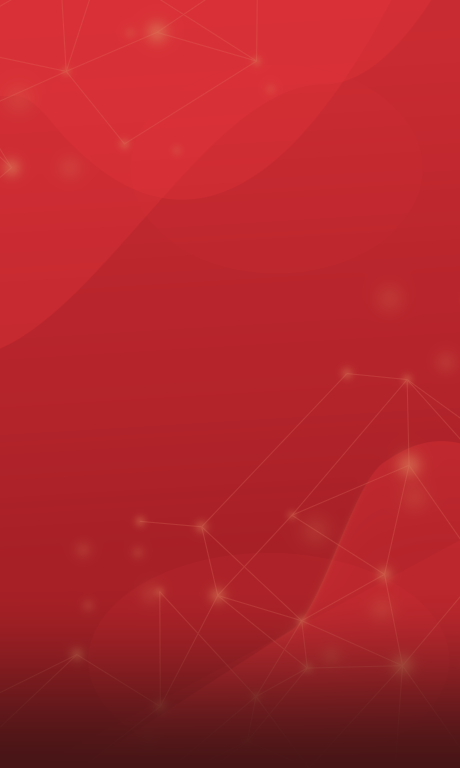
Reproduce this background procedurally as a Shadertoy shader.

```glsl
// Red backdrop of overlapping translucent waves that sinks into dark at the base.
// Waves are height curves y(x); a jittered grid of glowing nodes, joined by thin
// lines, fills the top left corner and the lower right slope.

#define CELL 0.118         // spacing of network nodes
#define BOKEH_CELL 0.15    // spacing of loose soft lights
#define LINE_WIDTH 0.0007  // half width of a link
#define LINE_ALPHA 0.27
#define LINK_CHANCE 0.62
#define GLOW_ALPHA 0.55
#define GOLD vec3(0.86, 0.52, 0.36)
#define LINK_COLOR vec3(0.88, 0.45, 0.38)
#define LIGHT_RED vec3(0.91, 0.21, 0.235)
#define DARK_BASE vec3(0.27, 0.08, 0.085)

float hash(vec2 p) {
    vec3 v = fract(p.xyx * vec3(0.1031, 0.1030, 0.0973));
    v += dot(v, v.yzx + 33.33);
    return fract((v.x + v.y) * v.z);
}

// Antialiased coverage, 1 where d > 0
float cover(float d) {
    return clamp(0.5 + d / max(fwidth(d), 1e-5), 0.0, 1.0);
}

float ellipse(vec2 p, vec2 center, vec2 radius) {
    return 1.0 - length((p - center) / radius);
}

float segmentDistance(vec2 p, vec2 a, vec2 b) {
    vec2 ab = b - a;
    return length(p - a - ab * clamp(dot(p - a, ab) / dot(ab, ab), 0.0, 1.0));
}

// Positive in the two zones that hold the network
float zone(vec2 p) {
    return max(0.30 - 0.6 * p.x - p.y, p.y + 0.72 * p.x - 0.80);
}

vec2 nodeAt(vec2 cell, float size) {
    vec2 jitter = vec2(hash(cell + 17.3), hash(cell + 71.9));
    return (cell + 0.12 + 0.76 * jitter) * size;
}

float glow(vec2 p, vec2 center, float radius) {
    float d = length(p - center) / radius;
    return exp(-3.0 * d * d);
}

// Wave edges, measured downward from the top
float leftWave(float x) {
    float tail = max(x - 0.42, 0.0);
    return mix(0.465, 0.11, smoothstep(-0.05, 0.42, x)) - 5.5 * tail * tail;
}

float topWave(float x) {
    float bowl = 0.26 - 3.5 * (x - 0.237) * (x - 0.237);
    float shelf = 0.125 - 0.8 * max(x - 0.2, 0.0);
    float blend = max(0.03 - abs(bowl - shelf), 0.0);
    return max(bowl, shelf) + blend * blend / 0.12;
}

float lowerWave(float x) {
    float crest = max(x - 0.51, 0.0);
    return 1.067 - 0.65 * x - 0.14 * smoothstep(0.38, 0.5, x) + 5.0 * crest * crest;
}

vec3 waves(vec2 p) {
    float y = p.y + 0.06 * (p.x - 0.3);
    vec3 col = mix(vec3(0.79, 0.17, 0.195), vec3(0.715, 0.142, 0.17), smoothstep(0.0, 0.5, y));
    col = mix(col, vec3(0.65, 0.125, 0.148), smoothstep(0.42, 0.78, y));
    // Upper lobes
    col = mix(col, LIGHT_RED, 0.07 * cover(ellipse(p, vec2(0.36, 0.22), vec2(0.19, 0.136))));
    col = mix(col, LIGHT_RED, 0.30 * cover(leftWave(p.x) - p.y));
    col = mix(col, LIGHT_RED, 0.28 * cover(topWave(p.x) - p.y));
    // Lower lobes
    col = mix(col, LIGHT_RED, 0.10 * cover(ellipse(p, vec2(0.35, 0.86), vec2(0.235, 0.14))));
    float depth = p.y - lowerWave(p.x);
    col = mix(col, LIGHT_RED, 0.30 * cover(depth) * exp(-1.5 * max(depth, 0.0)));
    col = mix(col, LIGHT_RED, 0.12 * cover(p.y - 1.024 + 0.535 * p.x));
    // Warm rim on the steep part of the lower wave
    float rim = smoothstep(0.34, 0.4, p.x) * smoothstep(0.5, 0.43, p.x);
    return mix(col, GOLD, 0.16 * rim * exp(-abs(depth) * 160.0));
}

// x: link coverage, y: glow strength
vec2 network(vec2 p) {
    vec2 home = floor(p / CELL), bokehHome = floor(p / BOKEH_CELL);
    float px = 1.0 / iResolution.y, links = 0.0, light = 0.0;
    for (int j = -1; j <= 1; j++)
    for (int i = -1; i <= 1; i++) {
        vec2 offset = vec2(i, j), cell = home + offset;
        vec2 node = nodeAt(cell, CELL);
        float size = hash(cell + 5.7);
        if (zone(node) > 0.0) {
            light += (0.4 + 0.6 * size) * glow(p, node, mix(0.012, 0.032, size * size));
            // Four directions reach every neighbour once
            for (int k = 0; k < 4; k++) {
                vec2 next = cell + (k == 0 ? vec2(1, 0) : vec2(k - 2, 1));
                vec2 end = nodeAt(next, CELL);
                if (zone(end) > 0.0 && hash(cell + float(k) * 9.1) < LINK_CHANCE)
                    links = max(links, clamp(0.5 + (LINE_WIDTH - segmentDistance(p, node, end)) / px, 0.0, 1.0));
            }
        }
        // Loose lights spill slightly past the network
        vec2 loose = bokehHome + offset + 40.0;
        vec2 spot = nodeAt(loose, BOKEH_CELL) - 40.0 * BOKEH_CELL;
        if (zone(spot) > -0.05) light += 0.3 * glow(p, spot, mix(0.012, 0.035, hash(loose)));
    }
    return vec2(links, min(light, 1.0));
}

void mainImage(out vec4 fragColor, in vec2 fragCoord) {
    vec2 p = vec2(fragCoord.x, iResolution.y - fragCoord.y) / iResolution.y;
    vec3 col = waves(p);
    vec2 net = network(p);
    col = mix(col, LINK_COLOR, LINE_ALPHA * net.x);
    col = mix(col, GOLD, GLOW_ALPHA * net.y);
    // Dark floor
    col = mix(col, DARK_BASE, smoothstep(0.76, 1.02, p.y));
    fragColor = vec4(col, 1.0);
}
```
